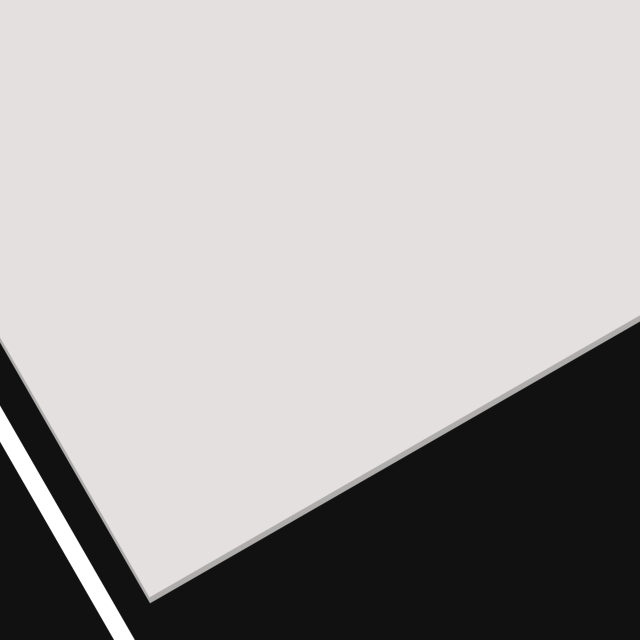
Reproduce this background procedurally as a Shadertoy shader.

```glsl
// A pale tilted card with a thin grey rim on a near-black ground, beside a white stripe.
// Everything lies in one rotated frame whose origin is the card's lowest corner;
// each part is a signed distance there, blended over the last with a smooth edge.

const vec3 GROUND_COLOR = vec3(0.065, 0.065, 0.065);
const vec3 CARD_COLOR   = vec3(0.894, 0.879, 0.875);
const vec3 RIM_COLOR    = vec3(0.685, 0.678, 0.675);
const vec3 STRIPE_COLOR = vec3(1.0);

const float TILT_DEGREES      = 29.9;
const vec2  CARD_CORNER       = vec2(0.2344, 0.0573);
const vec2  RIM_WIDTH         = vec2(0.0040, 0.0085); // left side, lower side
const float STRIPE_OFFSET     = -0.0632;              // from the card's left side
const float STRIPE_HALF_WIDTH = 0.0141;

// Signed distance to the quadrant right of and above the given corner.
float quadrantDistance(vec2 p, vec2 corner) {
    vec2 d = corner - p;
    return length(max(d, 0.0)) + min(max(d.x, d.y), 0.0);
}

// Coverage of a shape, softened over about one pixel.
float coverage(float signedDistance, float pixel) {
    return 1.0 - smoothstep(-0.75 * pixel, 0.75 * pixel, signedDistance);
}

void mainImage(out vec4 fragColor, in vec2 fragCoord) {
    vec2 uv = fragCoord / iResolution.xy;
    float pixel = 1.0 / min(iResolution.x, iResolution.y);

    // Rotated frame: x runs along the card's lower side, y up its left side
    float tilt = radians(TILT_DEGREES);
    vec2 along = vec2(cos(tilt), sin(tilt));
    vec2 across = vec2(-along.y, along.x);
    vec2 fromCorner = uv - CARD_CORNER;
    vec2 p = vec2(dot(fromCorner, along), dot(fromCorner, across));

    // Stripe parallel to the left side
    float stripe = abs(p.x - STRIPE_OFFSET) - STRIPE_HALF_WIDTH;
    vec3 color = mix(GROUND_COLOR, STRIPE_COLOR, coverage(stripe, pixel));

    // Card: the rim first, then the face inset within it
    color = mix(color, RIM_COLOR, coverage(quadrantDistance(p, vec2(0.0)), pixel));
    color = mix(color, CARD_COLOR, coverage(quadrantDistance(p, RIM_WIDTH), pixel));

    fragColor = vec4(color, 1.0);
}
```
